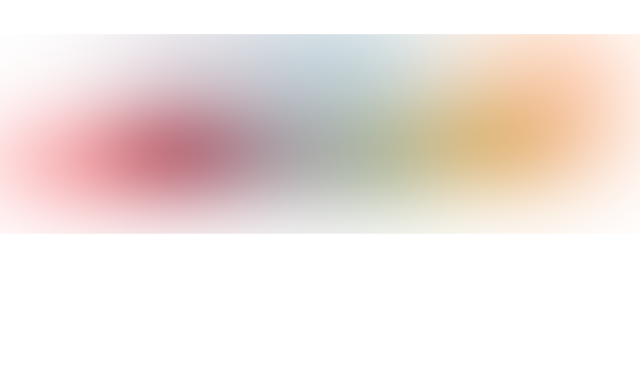
A Shadertoy shader for this background:

```glsl
// Soft horizontal band of blurred rose, grey, olive and peach glows on white.

const vec3 PAPER = vec3(1.0);
const float BAND_BOTTOM = 0.365;
const float BAND_TOP = 0.907;
const int GLOW_COUNT = 9;

// Glow centre (xy) and radii (zw), as fractions of the canvas
const vec4 GLOW_SHAPE[GLOW_COUNT] = vec4[](
    vec4(0.117, 0.558, 0.156, 0.170),  // pink
    vec4(0.280, 0.585, 0.137, 0.172),  // rose
    vec4(0.449, 0.580, 0.137, 0.181),  // grey
    vec4(0.599, 0.569, 0.124, 0.181),  // olive
    vec4(0.768, 0.619, 0.143, 0.181),  // amber
    vec4(0.898, 0.694, 0.130, 0.227),  // peach
    vec4(0.534, 0.830, 0.169, 0.193),  // pale blue haze
    vec4(0.312, 0.841, 0.169, 0.181),  // mauve haze
    vec4(0.833, 0.864, 0.156, 0.159)   // peach haze
);

// Light each glow takes away from the paper, in the same order
const vec3 GLOW_ABSORPTION[GLOW_COUNT] = vec3[](
    vec3(0.000, 0.216, 0.210),
    vec3(0.200, 0.410, 0.370),
    vec3(0.210, 0.210, 0.190),
    vec3(0.176, 0.137, 0.200),
    vec3(0.086, 0.200, 0.390),
    vec3(0.000, 0.115, 0.160),
    vec3(0.165, 0.110, 0.086),
    vec3(0.078, 0.086, 0.070),
    vec3(0.000, 0.055, 0.094)
);

// Elliptical Gaussian falloff
float glow(vec2 p, vec4 shape) {
    vec2 d = (p - shape.xy) / shape.zw;
    return exp(-dot(d, d));
}

// Antialiased horizontal strip
float bandMask(float y) {
    float halfPixel = 0.5 / iResolution.y;
    return smoothstep(BAND_BOTTOM - halfPixel, BAND_BOTTOM + halfPixel, y)
         * (1.0 - smoothstep(BAND_TOP - halfPixel, BAND_TOP + halfPixel, y));
}

void mainImage(out vec4 fragColor, in vec2 fragCoord) {
    vec2 uv = fragCoord / iResolution.xy;

    // Accumulate the tints
    vec3 absorbed = vec3(0.0);
    for (int i = 0; i < GLOW_COUNT; i++) {
        absorbed += GLOW_ABSORPTION[i] * glow(uv, GLOW_SHAPE[i]);
    }

    // Clip them to the band
    vec3 color = PAPER - absorbed * bandMask(uv.y);
    fragColor = vec4(clamp(color, 0.0, 1.0), 1.0);
}
```
